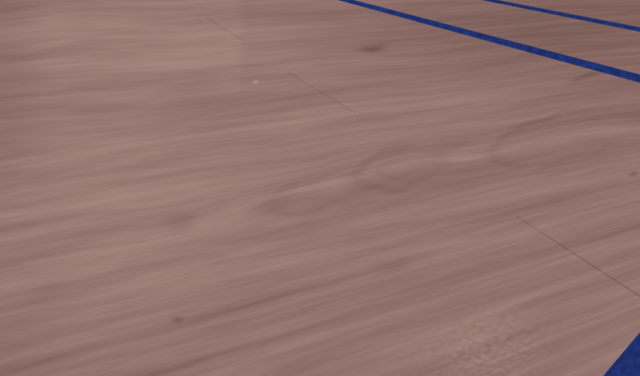
Give the GLSL for this texture, as a Shadertoy shader.

```glsl
// Wooden floor in low perspective, with flowing grain, knots and strips of blue tape.
#define VANISH vec2(4.2, 1.15)
#define WOOD_DARK vec3(0.40, 0.29, 0.27)
#define WOOD_LIGHT vec3(0.69, 0.555, 0.53)
#define TAPE_BLUE vec3(0.12, 0.19, 0.43)
#define BASE_SHADE 0.60
#define FINE_GRAIN 0.11
#define BROAD_GRAIN 0.20
#define RING_DEPTH 0.13
#define TILT 0.25

vec2 hashGradient(vec2 cell) {
    vec3 h = fract(cell.xyx * vec3(0.1031, 0.1030, 0.0973));
    h += dot(h, h.yzx + 33.33);
    float angle = 6.2832 * fract((h.x + h.y) * h.z);
    return vec2(cos(angle), sin(angle));
}

float gradientNoise(vec2 p) {
    vec2 i = floor(p), f = fract(p);
    vec2 w = f * f * f * (f * (f * 6.0 - 15.0) + 10.0);
    vec2 e = vec2(0.0, 1.0);
    float low = mix(dot(hashGradient(i), f), dot(hashGradient(i + e.yx), f - e.yx), w.x);
    float high = mix(dot(hashGradient(i + e.xy), f - e.xy), dot(hashGradient(i + 1.0), f - 1.0), w.x);
    return mix(low, high, w.y);
}

// Position relative to an ellipse that leans along the grain
vec2 leaning(vec2 p, vec2 center, vec2 radius) {
    vec2 d = p - center;
    float c = cos(TILT), s = sin(TILT);
    return vec2(c * d.x + s * d.y, c * d.y - s * d.x) / radius;
}

float blob(vec2 p, vec2 center, vec2 radius) {
    vec2 q = leaning(p, center, radius);
    return exp(-dot(q, q));
}

float ring(vec2 p, vec2 center, vec2 radius, float width) {
    vec2 q = leaning(p, center, radius);
    float d = (length(q) - 1.0) / width;
    return exp(-d * d) * (1.0 - 0.6 * smoothstep(-0.3, 1.0, q.x));
}

float streak(float across, float center, float width) {
    float d = (across - center) / width;
    return exp(-d * d);
}

// Coverage of a straight strip whose half width grows from a to b
float strip(vec2 p, vec2 a, vec2 b, float wa, float wb, float blur) {
    vec2 d = b - a;
    float t = clamp(dot(p - a, d) / dot(d, d), 0.0, 1.0);
    return 1.0 - smoothstep(-blur, blur, length(p - a - d * t) - mix(wa, wb, t));
}

float grainShade(vec2 p, float across) {
    // Swellings bend the grain into long arches
    float bend = 0.016 * blob(p, vec2(1.06, 0.555), vec2(0.20, 0.06))
               + 0.014 * blob(p, vec2(1.50, 0.635), vec2(0.22, 0.06))
               + 0.010 * blob(p, vec2(0.78, 0.47), vec2(0.16, 0.04));
    float flow = across + bend + 0.003 * gradientNoise(p * vec2(3.0, 5.0));
    float broad = gradientNoise(vec2(p.x * 1.2, flow * 62.0))
                + 0.6 * gradientNoise(vec2(p.x * 2.0 + 7.0, flow * 135.0));
    float fine = gradientNoise(vec2(p.x * 4.5, flow * 300.0))
               + 0.6 * gradientNoise(vec2(p.x * 11.0, flow * 620.0));
    return BROAD_GRAIN * broad + FINE_GRAIN * fine;
}

float figureShade(vec2 p, float across) {
    vec2 w = p + 0.018 * vec2(gradientNoise(p * 11.0), gradientNoise(p * 13.0 + 5.0));
    // Arched growth rings
    float rings = ring(w, vec2(1.06, 0.553), vec2(0.12, 0.050), 0.20)
                + 0.5 * ring(w, vec2(1.07, 0.556), vec2(0.065, 0.024), 0.30)
                + 0.8 * ring(w, vec2(0.86, 0.487), vec2(0.17, 0.035), 0.25)
                + 0.8 * ring(w, vec2(1.50, 0.635), vec2(0.19, 0.060), 0.12);
    // Soft brown patches
    float patches = blob(w, vec2(0.48, 0.405), vec2(0.045, 0.025))
                  + blob(w, vec2(0.74, 0.462), vec2(0.055, 0.018))
                  + blob(w, vec2(1.21, 0.612), vec2(0.060, 0.015))
                  + 0.8 * blob(w, vec2(1.04, 0.30), vec2(0.060, 0.020))
                  + 0.7 * blob(w, vec2(0.13, 0.23), vec2(0.060, 0.018));
    // Long dark veins
    float veins = streak(across, 0.136, 0.0028) * (1.0 - smoothstep(0.5, 1.1, p.x))
                + 0.6 * streak(across, 0.181, 0.0020) * (1.0 - smoothstep(0.4, 1.0, p.x))
                + streak(across, 0.272, 0.0028) * (1.0 - smoothstep(0.9, 1.3, p.x))
                + 0.9 * streak(across, 0.302, 0.0030) * (1.0 - smoothstep(1.0, 1.4, p.x))
                + 0.8 * streak(across, 0.252, 0.0018) * smoothstep(1.0, 1.4, p.x);
    // Small hard knots
    float knots = blob(w, vec2(0.985, 0.869), vec2(0.036, 0.010))
                + 0.8 * blob(w, vec2(1.56, 0.794), vec2(0.040, 0.008))
                + 0.7 * blob(w, vec2(0.47, 0.153), vec2(0.016, 0.008))
                + 0.8 * blob(p, vec2(1.685, 0.537), vec2(0.010, 0.006));
    return -RING_DEPTH * (rings + patches) - 0.12 * veins - 0.38 * knots;
}

float lightShade(vec2 p) {
    float far = smoothstep(0.70, 0.85, p.y);
    float light = 0.12 * blob(p, vec2(0.45, 0.50), vec2(0.75, 0.35));
    light += 0.09 * far * (1.0 - smoothstep(0.62, 0.66, p.x));
    light -= 0.22 * smoothstep(0.55, 0.95, p.y) * smoothstep(0.60, 1.5, p.x);
    light -= 0.12 * (1.0 - smoothstep(0.0, 0.16, p.x)) * smoothstep(0.3, 0.8, p.y);
    light -= 0.08 * (1.0 - smoothstep(0.0, 0.4, length(p)));
    // Glitter on the near boards
    float sparkle = 0.5 + 1.3 * gradientNoise(p * vec2(55.0, 90.0));
    return light + 0.22 * sparkle * blob(p, vec2(1.29, 0.07), vec2(0.14, 0.08));
}

void mainImage(out vec4 fragColor, in vec2 fragCoord) {
    vec2 p = fragCoord / iResolution.y;
    float blur = max(1.0 / iResolution.y, 0.0015);
    float across = (VANISH.y - p.y) / (VANISH.x - p.x);

    float shade = BASE_SHADE + lightShade(p) + grainShade(p, across) + figureShade(p, across);
    // Board ends
    shade -= 0.22 * strip(p, vec2(0.55, 0.953), vec2(0.645, 0.893), 0.001, 0.001, blur);
    shade -= 0.20 * strip(p, vec2(0.77, 0.805), vec2(0.945, 0.700), 0.001, 0.001, blur);
    shade -= 0.28 * strip(p, vec2(1.375, 0.424), vec2(1.72, 0.200), 0.001, 0.002, blur);
    shade += 0.35 * blob(p, vec2(0.679, 0.782), vec2(0.007, 0.005));
    vec3 color = mix(WOOD_DARK, WOOD_LIGHT, clamp(shade, -0.3, 1.15));

    // Tape strips and the near corner
    float tape = strip(p, vec2(0.725, 1.052), vec2(1.75, 0.778), 0.004, 0.0108, blur);
    tape = max(tape, strip(p, vec2(1.20, 1.02), vec2(1.75, 0.912), 0.0035, 0.006, blur));
    float corner = dot(p - vec2(1.604, 0.0), normalize(vec2(0.122, -0.103)));
    tape = max(tape, smoothstep(-blur, blur, corner));
    vec3 blue = TAPE_BLUE * (1.0 + 0.25 * gradientNoise(p * 60.0));
    fragColor = vec4(mix(color, blue, tape), 1.0);
}
```
